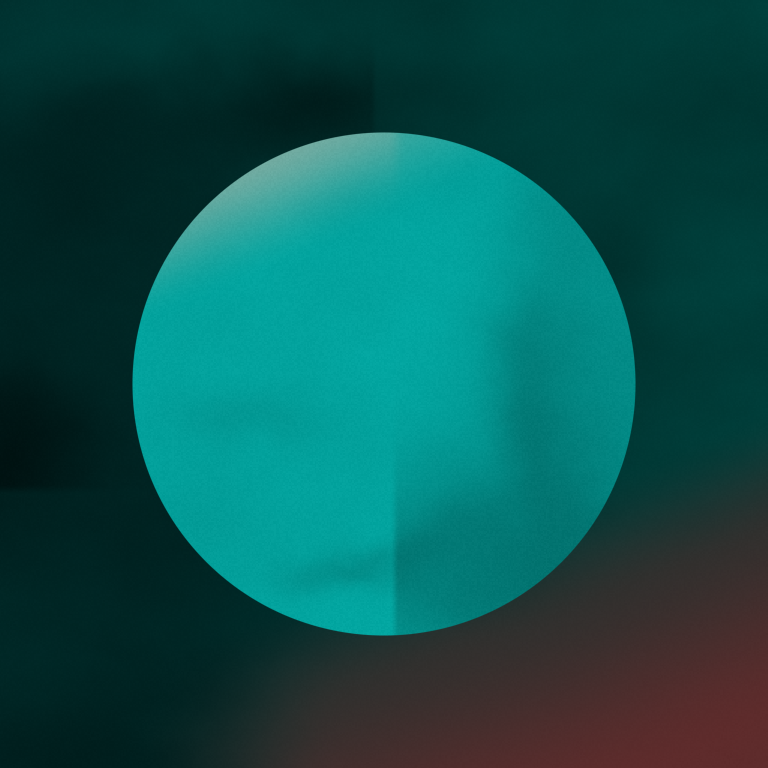
Write a WebGL 2 fragment shader that draws this background.

```glsl
#version 300 es
precision highp float;

uniform vec2 u_resolution;
out vec4 outColor;

float hash(vec2 p) {
  vec3 q = fract(vec3(p.xyx) * 0.1031);
  q += dot(q, q.yzx + 33.33);
  return fract((q.x + q.y) * q.z);
}

float noise(vec2 p) {
  vec2 cell = floor(p), f = fract(p);
  f = f * f * (3.0 - 2.0 * f);
  return mix(mix(hash(cell), hash(cell + vec2(1, 0)), f.x),
             mix(hash(cell + vec2(0, 1)), hash(cell + vec2(1, 1)), f.x), f.y);
}

float fbm(vec2 p) {
  float sum = 0.0, amplitude = 0.5;
  for (int i = 0; i < 5; i++) {
    sum += amplitude * noise(p);
    p = mat2(1.6, 1.2, -1.2, 1.6) * p + 7.3;
    amplitude *= 0.5;
  }
  return sum;
}

// Soft elliptical spot
float blob(vec2 p, vec2 center, vec2 radius) {
  vec2 q = (p - center) / radius;
  return exp(-dot(q, q));
}

vec3 backdrop(vec2 p, vec2 warped, float cloud) {
  // Dark teal on the left, lighter towards the upper right
  float light = smoothstep(0.1, 0.95, p.x + 0.15 * (p.y - 0.5));
  vec3 color = mix(vec3(0.0, 0.145, 0.14), vec3(0.0, 0.235, 0.22), light);
  color += vec3(0.0, 0.065, 0.06) * blob(warped, vec2(0.2, 0.96), vec2(0.28, 0.12));

  // Smoky shadows, two of them cut by straight seams
  float topSeam = 1.0 - 0.55 * smoothstep(0.482, 0.492, p.x);
  float sideSeam = smoothstep(0.355, 0.37, p.y);
  float shade = 0.4 * topSeam * blob(warped, vec2(0.41, 0.85), vec2(0.17, 0.07));
  shade += 0.5 * sideSeam * blob(warped, vec2(0.0, 0.44), vec2(0.11, 0.13));
  shade += 0.2 * blob(warped, vec2(0.08, 0.8), vec2(0.2, 0.1));
  shade += 0.2 * blob(warped, vec2(0.16, 0.02), vec2(0.16, 0.09));
  shade += 0.15 * blob(warped, vec2(0.82, 0.66), vec2(0.06, 0.1));
  color *= (1.0 - shade) * (1.0 + 0.4 * cloud);

  // Red glow rising from the lower right corner
  float glow = 0.4 * p.x - p.y + 0.03 * cloud;
  float reach = smoothstep(0.18, 0.46, p.x + 0.08 * cloud);
  color = mix(color, vec3(0.18, 0.188, 0.18), reach * smoothstep(-0.07, 0.1, glow));
  return mix(color, vec3(0.37, 0.17, 0.17), reach * smoothstep(0.04, 0.36, glow));
}

vec3 disc(vec2 p, vec2 warped, float cloud) {
  vec3 color = vec3(0.01, 0.635, 0.615) * (1.0 + 0.12 * cloud);

  // Shadow bank at the lower right with a vertical seam
  float seam = smoothstep(0.508, 0.52, p.x);
  float shade = 0.24 * seam * blob(warped, vec2(0.61, 0.26), vec2(0.19, 0.14));
  shade += 0.17 * blob(warped, vec2(0.69, 0.47), vec2(0.07, 0.17));
  shade += 0.12 * smoothstep(0.64, 0.78, warped.x);
  shade += 0.15 * blob(warped, vec2(0.46, 0.27), vec2(0.1, 0.035));
  shade += 0.07 * blob(warped, vec2(0.33, 0.45), vec2(0.13, 0.05));
  color *= 1.0 - shade;

  // Pale haze on the upper left
  float haze = smoothstep(0.5, 0.665, p.y - 0.42 * p.x + 0.02 * cloud);
  haze *= 1.0 - 0.35 * smoothstep(0.505, 0.53, p.x);
  return mix(color, vec3(0.46, 0.67, 0.63), haze);
}

void main() {
  float side = min(u_resolution.x, u_resolution.y);
  vec2 p = (gl_FragCoord.xy - 0.5 * u_resolution) / side + 0.5;

  // Cloud texture and uneven edges
  float cloud = fbm(p * vec2(4.0, 6.0) + 3.0) - 0.48;
  vec2 warped = p + 0.12 * (vec2(fbm(p * 7.0 + 11.0), fbm(p * 7.0 + 29.0)) - 0.48);

  float edge = length(p - 0.5) - 0.3275;
  float cover = 1.0 - smoothstep(-0.75 / side, 0.75 / side, edge);
  vec3 color = mix(backdrop(p, warped, cloud), disc(p, warped, cloud), cover);

  // Fine grain
  float grain = hash(floor(p * 512.0)) - 0.5;
  color += grain * mix(0.008, 0.022, cover);
  outColor = vec4(clamp(color, 0.0, 1.0), 1.0);
}
```
